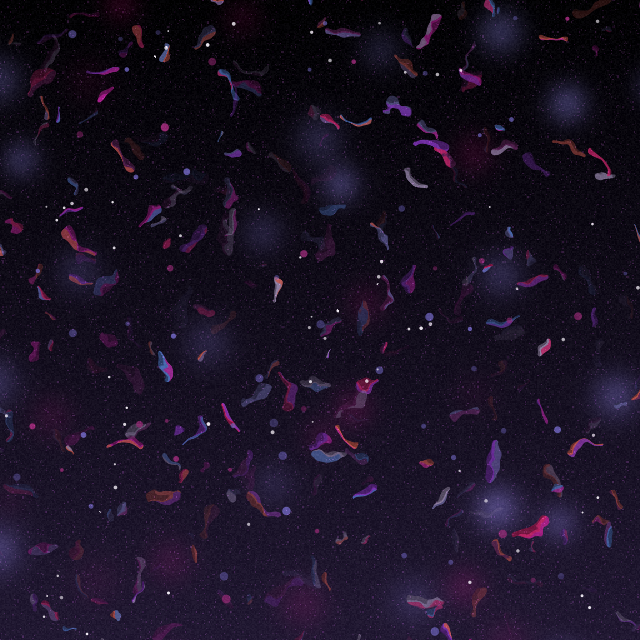
This pattern is drawn by a Shadertoy shader. Its source:

```glsl
// Drifting bent shards of coloured glass, soft glows and sparks over a grainy night gradient.
#define SHARD_LAYERS 4
#define SHARD_CELLS 9.0
#define SHARD_DENSITY 0.68
#define GLOW_CELLS 6.0
#define DOT_CELLS 13.0
#define SPARK_CELLS 48.0
#define GRAIN_CELLS 512.0
#define GRAIN_AMOUNT 0.050

const vec3 SKY_TOP = vec3(0.004, 0.002, 0.010);
const vec3 SKY_BOTTOM = vec3(0.128, 0.095, 0.195);
const vec3 INDIGO = vec3(0.42, 0.38, 0.72);
const vec3 MAGENTA = vec3(0.62, 0.17, 0.48);

const vec3 PALETTE[8] = vec3[8](
    vec3(0.33, 0.32, 0.52), vec3(0.36, 0.13, 0.34), vec3(0.47, 0.19, 0.68),
    vec3(0.76, 0.14, 0.40), vec3(0.28, 0.42, 0.70), vec3(0.76, 0.33, 0.29),
    vec3(0.58, 0.52, 0.66), vec3(0.66, 0.12, 0.55));

vec4 hash4(vec2 p) {
    vec4 q = fract(p.xyxy * vec4(0.1031, 0.1030, 0.0973, 0.1099));
    q += dot(q, q.wzxy + 33.33);
    return fract((q.xxyz + q.yzzw) * q.zywx);
}

float noise(vec2 p) {
    vec2 i = floor(p), f = fract(p);
    f = f * f * (3.0 - 2.0 * f);
    float low = mix(hash4(i).x, hash4(i + vec2(1, 0)).x, f.x);
    float high = mix(hash4(i + vec2(0, 1)).x, hash4(i + vec2(1, 1)).x, f.x);
    return mix(low, high, f.y);
}

vec3 paletteColour(float h) {
    return PALETTE[int(h * 7.99)];
}

// Coverage of round dots, one at most per cell; yields a random value too.
vec2 dots(vec2 uv, float cells, float density, float radius, float pixel) {
    vec2 id = floor(uv * cells);
    vec4 h = hash4(id + cells * 3.7);
    float r = radius * mix(0.4, 1.0, h.w);
    float d = length(fract(uv * cells) - mix(vec2(0.15), vec2(0.85), h.xy)) / cells - r;
    float cover = 1.0 - smoothstep(-pixel, pixel, d);
    return vec2(cover * step(h.z, density), fract(h.w * 37.0));
}

// Wide blurred lights: most are indigo, a few are faint crimson.
vec3 glows(vec2 uv) {
    vec2 p = uv * GLOW_CELLS, id = floor(p);
    vec3 sum = vec3(0.0);
    for (int k = 0; k < 9; k++) {
        vec2 cell = id + vec2(k % 3, k / 3) - 1.0;
        vec4 h = hash4(cell + 71.0);
        vec2 q = p - cell - h.xy;
        float light = exp(-dot(q, q) / mix(0.03, 0.055, h.x));
        vec3 tint = h.w < 0.25 ? vec3(0.14, 0.01, 0.08) : vec3(0.21, 0.20, 0.34);
        sum += tint * light * step(h.z, 0.66) * mix(0.2, 1.0, fract(h.w * 13.0));
    }
    return sum;
}

// One stubby bent stroke with lobes and a waist, filled with flat colour bands.
vec4 shard(vec2 p, vec2 cell, float seed, float pixel) {
    vec4 a = hash4(cell + seed), b = hash4(cell + seed + 57.3), c = hash4(cell + seed + 113.9);
    vec2 q = p - cell - a.xy;
    float angle = 5.0 * noise(cell * 0.35 + 9.0) + 2.2 * (a.z - 0.5);
    q = mat2(cos(angle), -sin(angle), sin(angle), cos(angle)) * q;
    q += 0.08 * (vec2(noise(q * 8.0 + b.xy * 50.0), noise(q * 8.0 + b.zw * 50.0)) - 0.5);

    float halfLength = mix(0.04, 0.23, b.x);
    float width = mix(0.035, 0.125, b.y) * mix(0.55, 1.0, b.x);
    float t = clamp(q.x / halfLength, -1.0, 1.0);
    q.y -= halfLength * 0.8 * (b.z - 0.5) * sin(t * 1.8 + c.x * 6.28);
    float radius = width * mix(0.36, 1.0, 0.5 + 0.5 * sin(t * 2.2 + c.y * 6.28));
    float d = length(vec2(max(abs(q.x) - halfLength, 0.0), q.y)) - radius;

    float band = q.y / width + 0.9 * t * (c.z - 0.5) + 1.6 * noise(q * 9.0 + c.xy * 40.0) - 0.8;
    float soft = pixel / width;
    vec3 base = paletteColour(c.w);
    vec3 second = mix(base, paletteColour(fract(c.w * 17.0)), 0.85);
    vec3 colour = mix(base, second, smoothstep(-soft, soft, band - 0.1));
    colour = mix(colour, base * 0.62, smoothstep(-soft, soft, -band - 0.3));
    float opacity = mix(0.10, 1.0, pow(b.w, 1.25));
    float cover = 1.0 - smoothstep(-pixel, pixel, d);
    return vec4(colour, cover * opacity * step(a.w, SHARD_DENSITY));
}

void mainImage(out vec4 fragColor, in vec2 fragCoord) {
    vec2 uv = fragCoord / iResolution.y;
    float pixel = 0.6 / iResolution.y;

    vec3 colour = mix(SKY_BOTTOM, SKY_TOP, uv.y) + glows(uv);

    // Overlapping layers of shards
    for (int layer = 0; layer < SHARD_LAYERS; layer++) {
        float seed = 31.0 * float(layer) + 11.0;
        vec2 p = uv * SHARD_CELLS + 0.37 * float(layer);
        for (int k = 0; k < 9; k++) {
            vec2 cell = floor(p) + vec2(k % 3, k / 3) - 1.0;
            vec4 s = shard(p, cell, seed, pixel * SHARD_CELLS);
            colour = mix(colour, s.rgb, s.a);
        }
    }

    // Round dots and clustered white sparks
    vec2 disc = dots(uv, DOT_CELLS, 0.36, 0.0068, pixel);
    vec3 discColour = disc.y < 0.65 ? INDIGO : MAGENTA;
    colour = mix(colour, discColour, disc.x * mix(0.35, 0.95, fract(disc.y * 7.0)));
    float clump = smoothstep(0.74, 0.92, noise(uv * 12.0 + 4.0));
    vec2 spark = dots(uv, SPARK_CELLS, 0.010 + 0.22 * clump, 0.0030, pixel);
    colour = mix(colour, vec3(0.97, 0.95, 0.98), spark.x * mix(0.6, 1.0, spark.y));

    // Fine grain with sparse violet specks
    vec4 grain = hash4(floor(uv * GRAIN_CELLS) + 5.0);
    colour += GRAIN_AMOUNT * (grain.x - 0.5);
    colour += vec3(0.17, 0.08, 0.18) * step(0.955, grain.y) * grain.z;
    fragColor = vec4(clamp(colour, 0.0, 1.0), 1.0);
}
```
